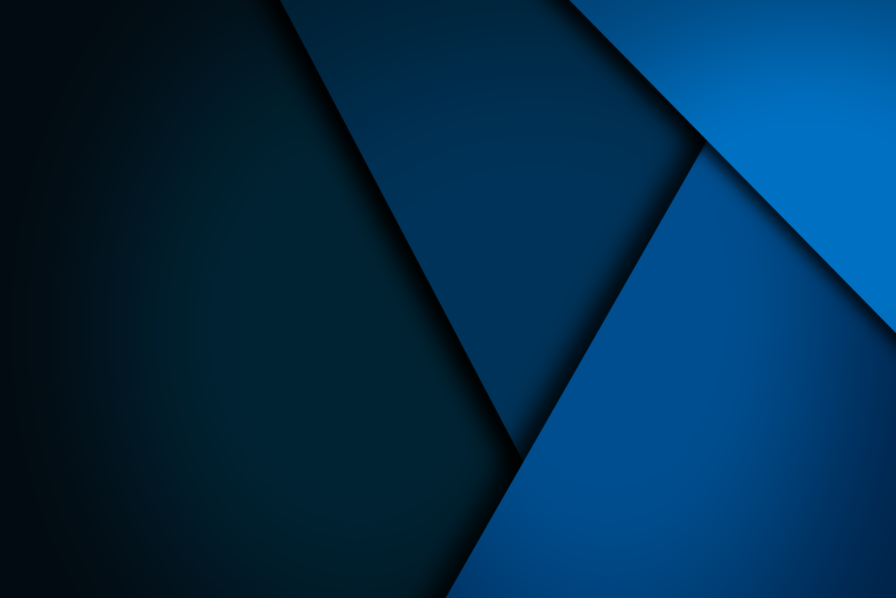
This background is drawn by a Shadertoy shader. Its source:

```glsl
// Overlapping blue paper panels with diagonal edges, soft glows and drop shadows.

// Canvas units: height is 1, width is 1.5
const vec2 CANVAS = vec2(1.5, 1.0);

// Panel edges, each running from top to bottom
const vec2 LEFT_TOP = vec2(0.469, 1.0),    LEFT_END = vec2(0.873, 0.234);
const vec2 LOWER_TOP = vec2(1.182, 0.762), LOWER_END = vec2(0.746, 0.0);
const vec2 CORNER_TOP = vec2(0.953, 1.0),  CORNER_END = vec2(1.5, 0.443);

// Panel colours at the glow centre and at its rim
const vec3 BASE_LIT = vec3(0.0, 0.137, 0.2),     BASE_DIM = vec3(0.01, 0.043, 0.07);
const vec3 MIDDLE_LIT = vec3(0.0, 0.2, 0.35),    MIDDLE_DIM = vec3(0.0, 0.12, 0.19);
const vec3 LOWER_LIT = vec3(0.0, 0.305, 0.56),   LOWER_DIM = vec3(0.0, 0.14, 0.29);
const vec3 CORNER_LIT = vec3(0.0, 0.44, 0.76),   CORNER_DIM = vec3(0.0, 0.27, 0.48);

const float GLOW_CORE = 0.3;       // share of the glow radius kept at full light
const float SHADOW_WIDTH = 0.036;

// Signed distance to the line a-b, positive on the right-hand panel
float edgeDistance(vec2 p, vec2 a, vec2 b) {
    vec2 along = normalize(b - a);
    return dot(p - a, vec2(-along.y, along.x));
}

// Elliptical glow fading from lit to dim
vec3 glow(vec2 p, vec2 centre, vec2 radius, vec3 lit, vec3 dim) {
    return mix(lit, dim, smoothstep(GLOW_CORE, 1.0, length((p - centre) / radius)));
}

// Lays a panel over the layers below and darkens them along its edge
vec3 layPanel(vec3 below, vec3 panel, float d, float width, float strength) {
    float reach = min(d, 0.0) / width;
    vec3 shaded = below * (1.0 - strength * exp(-reach * reach));
    float pixel = 1.0 / iResolution.y;
    return mix(shaded, panel, smoothstep(-pixel, pixel, d));
}

void mainImage(out vec4 fragColor, in vec2 fragCoord) {
    vec2 p = fragCoord / iResolution.xy * CANVAS;

    float leftEdge = edgeDistance(p, LEFT_TOP, LEFT_END);
    float lowerEdge = edgeDistance(p, LOWER_TOP, LOWER_END);
    float cornerEdge = edgeDistance(p, CORNER_TOP, CORNER_END);

    vec3 base = glow(p, vec2(0.6, 0.45), vec2(0.62, 0.8), BASE_LIT, BASE_DIM);
    vec3 middle = glow(p, vec2(0.9, 0.45), vec2(0.9, 0.75), MIDDLE_LIT, MIDDLE_DIM);
    vec3 lower = glow(p, vec2(1.02, 0.5), vec2(0.6, 0.95), LOWER_LIT, LOWER_DIM);
    vec3 corner = glow(p, vec2(1.35, 0.62), vec2(0.65, 0.5), CORNER_LIT, CORNER_DIM);

    // Stack from back to front
    vec3 color = layPanel(base, middle, leftEdge, SHADOW_WIDTH, 0.95);
    color = layPanel(color, lower, lowerEdge, SHADOW_WIDTH, 0.75);

    // The corner sits closer to the lower panel, so its shadow is tighter there
    float onLower = smoothstep(-0.01, 0.01, lowerEdge);
    float cornerWidth = SHADOW_WIDTH * mix(0.85, 0.6, onLower);
    color = layPanel(color, corner, cornerEdge, cornerWidth, mix(0.85, 0.7, onLower));

    fragColor = vec4(color, 1.0);
}
```
